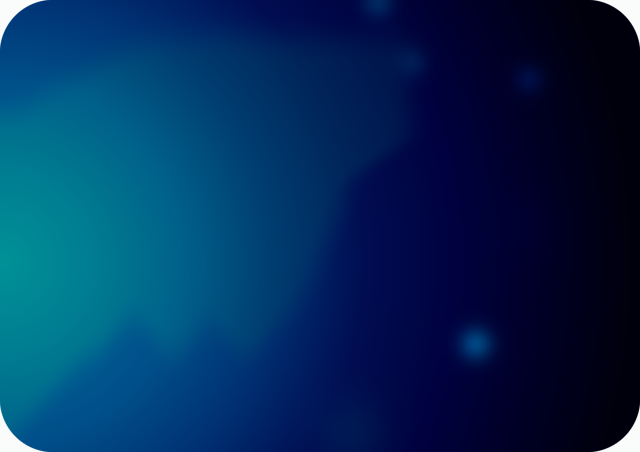
This background is drawn by a Shadertoy shader. Its source:

```glsl
const vec3 PAPER = vec3(0.98, 0.99, 0.99);
const float CORNER = 0.118;
const float STOP_GAP = 0.2;

// Colour stops from the bright left side outward
const vec3 CLOUD[8] = vec3[8](
    vec3(0, 0.57, 0.59), vec3(0, 0.49, 0.57), vec3(0, 0.38, 0.54), vec3(0, 0.24, 0.44),
    vec3(0, 0.14, 0.35), vec3(0, 0.07, 0.28), vec3(0, 0.0, 0.16), vec3(0, 0.0, 0.05));
const vec3 DEEP[8] = vec3[8](
    vec3(0, 0.45, 0.60), vec3(0, 0.38, 0.58), vec3(0, 0.31, 0.54), vec3(0, 0.19, 0.45),
    vec3(0, 0.055, 0.32), vec3(0, 0.005, 0.25), vec3(0, 0.0, 0.15), vec3(0, 0.0, 0.05));

vec3 ramp(vec3 stops[8], float distanceOut) {
    float t = clamp(distanceOut / STOP_GAP, 0.0, 6.999);
    int i = int(t);
    return mix(stops[i], stops[i + 1], t - float(i));
}

float softEdge(float inside, float halfWidth) {
    return smoothstep(-halfWidth, halfWidth, inside);
}

float glow(vec2 p, vec2 center, float radius) {
    float d = length(p - center) / radius;
    return exp(-d * d);
}

float roundedBox(vec2 p, vec2 halfSize, float radius) {
    vec2 q = abs(p) - halfSize + radius;
    return length(max(q, 0.0)) + min(max(q.x, q.y), 0.0) - radius;
}

// Layered sines that loosen the cloud outline
vec2 drift(vec2 p, float amount) {
    vec2 wave = sin(p.yx * 17.0 + vec2(0.4, 2.1));
    wave += 0.5 * sin(p.yx * 31.0 + p * 9.0);
    return p + amount * wave;
}

float cloudMask(vec2 p) {
    float top = mix(0.76, 0.917, smoothstep(0.0, 0.38, p.x));
    float ripple = 0.03 * cos(38.0 * (p.x - 0.295)) * smoothstep(0.15, 0.28, p.x);
    float bottom = min(1.08 * p.x, 0.29 - 0.1 * p.x) + ripple;
    float below = max(0.69 - p.y, 0.0);
    float right = 0.77 - 0.9 * below * below + 0.14 * smoothstep(0.57, 0.72, p.y);
    return softEdge(top - p.y, 0.055) * softEdge(p.y - bottom, 0.06)
         * softEdge(right - p.x, 0.05);
}

void mainImage(out vec4 fragColor, in vec2 fragCoord) {
    vec2 p = fragCoord / iResolution.y;
    vec2 size = vec2(iResolution.x / iResolution.y, 1.0);

    // Broad gradient and teal cloud
    float distanceOut = length(p - vec2(0.0, 0.42));
    float mask = cloudMask(drift(p, 0.004));
    vec3 color = mix(ramp(DEEP, distanceOut), ramp(CLOUD, distanceOut), mask);

    // Blurred lights
    color += vec3(0, 0.27, 0.29) * glow(p, vec2(1.053, 0.239), 0.036);
    color += vec3(0, 0.05, 0.14) * glow(p, vec2(1.171, 0.824), 0.033);
    color += vec3(0, 0.15, 0.13) * glow(p, vec2(0.836, 0.995), 0.036);
    color += vec3(0, 0.08, 0.07) * glow(p, vec2(0.914, 0.862), 0.034);
    color += vec3(0, 0.06, 0.03) * glow(p, vec2(0.780, 0.040), 0.080);
    color += vec3(0, 0.00, 0.02) * glow(p, vec2(1.180, 0.500), 0.070);

    // Rounded panel
    float panel = roundedBox(p - 0.5 * size, 0.5 * size, CORNER);
    float pixel = 1.0 / iResolution.y;
    color = mix(color, PAPER, smoothstep(-0.5 * pixel, pixel, panel));
    fragColor = vec4(color, 1.0);
}
```
